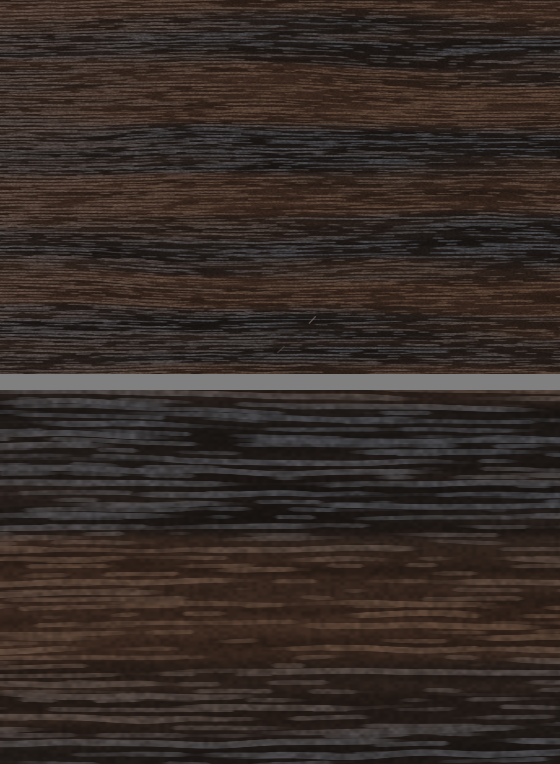
Top, the full canvas; bottom, a detail of the centre.
A Shadertoy shader for this texture:

```glsl
// Dark stained wood with horizontal grain: soft brown and black bands
// are covered by thin, broken pale pores. Stretched value noise shapes
// the bands; the pores are wavering dashed rows, glossier on the left.

const vec3 DARK_WOOD  = vec3(0.108, 0.090, 0.082);
const vec3 BROWN_WOOD = vec3(0.196, 0.136, 0.105);
const vec3 BLUE_PORE  = vec3(0.270, 0.272, 0.288);
const vec3 TAN_PORE   = vec3(0.350, 0.265, 0.212);
const vec3 GLOSS_PORE = vec3(0.355, 0.310, 0.300);
const float BAND_PERIOD = 0.266;
const float TAU = 6.2831853;

float hash(vec2 cell) {
    vec3 p = fract(cell.xyx * 0.1031);
    p += dot(p, p.yzx + 33.33);
    return fract((p.x + p.y) * p.z);
}

float noise(vec2 p) {
    vec2 cell = floor(p);
    vec2 f = fract(p);
    f = f * f * (3.0 - 2.0 * f);
    float low = mix(hash(cell), hash(cell + vec2(1.0, 0.0)), f.x);
    float high = mix(hash(cell + vec2(0.0, 1.0)), hash(cell + 1.0), f.x);
    return mix(low, high, f.y);
}

// Gentle vertical drift that makes the fibres flow
vec2 bendFibres(vec2 p, float amount) {
    float drift = noise(p * vec2(1.6, 4.0) + 7.0) - 0.5;
    float ripple = noise(p * vec2(4.0, 11.0) + 31.0) - 0.5;
    return p + vec2(0.0, amount * (drift + 0.25 * ripple));
}

// 0 in black bands, 1 in brown ones
float brownBand(vec2 p, float period) {
    float wave = 0.5 + 0.36 * cos(TAU * (p.y - 0.477) / period);
    float wide = noise(p * vec2(1.3, 13.0) + 3.0) - 0.5;
    float narrow = noise(p * vec2(2.0, 46.0) + 19.0) - 0.5;
    return smoothstep(0.05, 0.95, wave + 0.6 * wide + 0.55 * narrow);
}

// Rows of thin dashes that waver, swell and fade along their length
float poreRows(vec2 p, float rows, float dashes, float density, float pixel) {
    float y = p.y * rows;
    float row = floor(y);
    float swell = noise(vec2(p.x * dashes + 37.0 * hash(vec2(row, rows)), row + rows));
    float waver = noise(vec2(p.x * 16.0, row + 2.0 * rows)) - 0.5;
    float presence = smoothstep(0.55 - density, 0.85 - density, swell);
    float halfWidth = 0.10 + 0.16 * presence;
    float d = abs(fract(y) - 0.5 - 0.30 * waver);
    float soft = 0.45 * pixel * rows;
    return presence * (1.0 - smoothstep(halfWidth - soft, halfWidth + soft, d));
}

// Soft-edged line segment
float scratch(vec2 p, vec2 a, vec2 b, float width, float pixel) {
    vec2 ab = b - a;
    float t = clamp(dot(p - a, ab) / dot(ab, ab), 0.0, 1.0);
    float d = length(p - a - ab * t);
    return 1.0 - smoothstep(width, width + pixel, d);
}

void mainImage(out vec4 fragColor, in vec2 fragCoord) {
    vec2 p = fragCoord / iResolution.y;
    float across = fragCoord.x / iResolution.x;
    float pixel = 1.0 / iResolution.y;
    vec2 q = bendFibres(p, 0.024);

    // Stain bands and slow tonal changes
    float brown = brownBand(q, BAND_PERIOD);
    float gloss = 1.0 - smoothstep(0.0, 0.55, across);
    vec3 color = mix(DARK_WOOD, BROWN_WOOD, brown);
    color *= 0.80 + 0.40 * noise(q * vec2(4.0, 110.0) + 43.0);

    // Pale pores: long lines and short dashes, denser on the glossy side
    vec3 poreColor = mix(BLUE_PORE, TAN_PORE, brown);
    poreColor = mix(poreColor, GLOSS_PORE, 0.45 * gloss);
    float patches = noise(q * vec2(2.5, 17.0) + 87.0) - 0.5;
    float density = 0.23 + 0.10 * gloss - 0.05 * across + 0.16 * patches;
    float longLines = poreRows(q, 103.0, 9.0, density, pixel);
    float shortDashes = poreRows(q + 0.37, 139.0, 30.0, density - 0.04, pixel);
    float breaks = noise(p * vec2(120.0, 250.0) + 71.0);
    float pores = max(longLines, 0.80 * shortDashes) * mix(0.65, 1.10, breaks);
    color = mix(color, poreColor, min(pores, 1.0));

    // Fine grain
    float grain = noise(p * vec2(230.0, 340.0) + 5.0);
    color *= 0.87 + 0.26 * grain;

    // Two faint surface scratches
    float marks = scratch(p, vec2(0.827, 0.136), vec2(0.843, 0.153), 0.0005, pixel)
        + 0.5 * scratch(p, vec2(0.743, 0.058), vec2(0.760, 0.073), 0.0005, pixel);
    color = mix(color, GLOSS_PORE * 1.3, 0.7 * marks);

    fragColor = vec4(color, 1.0);
}
```
